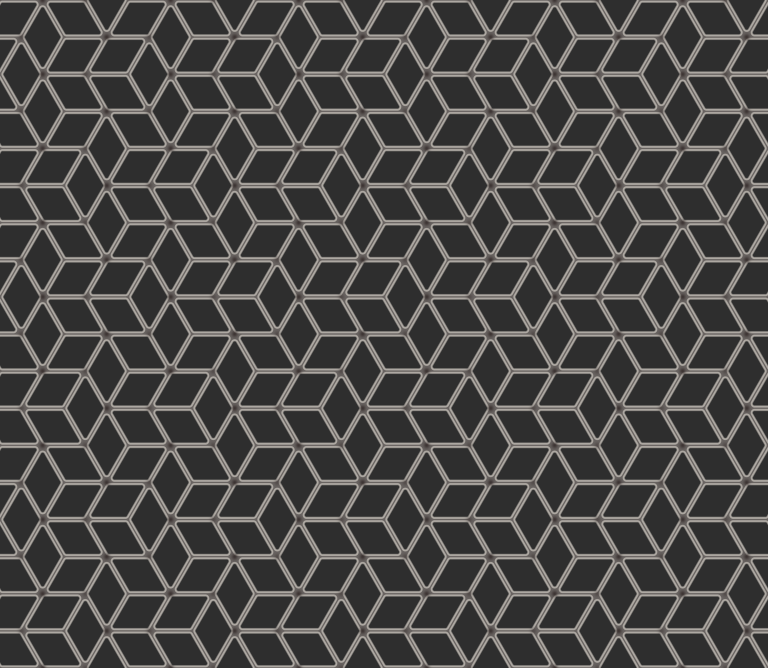
This pattern is drawn by a Shadertoy shader. Its source:

```glsl
#define REPEATS vec2(6.0, 3.0)
#define LINE_HALF 0.062
#define CORNER 0.045
#define SOFTNESS 0.022
#define KNOT_RADIUS 0.07
#define KNOT_STRENGTH 0.85
#define TILE_COLOR vec3(0.18)
#define RIM_COLOR vec3(0.68, 0.66, 0.635)
#define GROOVE_COLOR vec3(0.41, 0.39, 0.38)
#define KNOT_COLOR vec3(0.21, 0.175, 0.17)

const float ROW = 0.8660254;            // row height of a unit triangle grid
const vec2 CELL = vec2(3.0, 6.0 * ROW); // centred cell, two copies of the motif

// Rhombi of one motif: centre x, row below the top, turn in steps of 60 degrees
const vec3 RHOMBI[9] = vec3[9](
    vec3(2.5, 0.0, 2.0), vec3(1.0, 1.0, 2.0), vec3(0.5, 2.0, 2.0),
    vec3(1.75, 0.5, 0.0), vec3(1.75, 2.5, 0.0), vec3(2.75, 2.5, 0.0),
    vec3(0.25, 0.5, 1.0), vec3(1.75, 1.5, 1.0), vec3(2.75, 1.5, 1.0));

vec2 wrapRect(vec2 p) {
    return p - CELL * round(p / CELL);
}

// Offset to the nearest copy in the centred lattice
vec2 wrapCentred(vec2 p) {
    vec2 a = wrapRect(p);
    vec2 b = wrapRect(p - 0.5 * CELL);
    return dot(a, a) < dot(b, b) ? a : b;
}

// Signed distance to a rounded 60 degree rhombus, inset by the line; q >= 0
float roundedRhombus(vec2 q) {
    float scale = 1.0 - (LINE_HALF + CORNER) / (0.5 * ROW);
    vec2 tip = vec2(ROW * scale, 0.0);
    vec2 side = vec2(0.0, 0.5 * scale) - tip;
    float t = clamp(dot(q - tip, side) / dot(side, side), 0.0, 1.0);
    float outside = sign(dot(q, vec2(0.5, ROW)) - 0.5 * ROW * scale);
    return outside * length(q - tip - side * t) - CORNER;
}

void mainImage(out vec4 fragColor, in vec2 fragCoord) {
    vec2 p = fragCoord / iResolution.xy * REPEATS * CELL;
    float pixel = REPEATS.x * CELL.x / iResolution.x;
    float soft = max(SOFTNESS, 0.6 * pixel);

    // Nearest tile, and the sharp tips gathered at each joint
    float dist = 1e3;
    float knot = 0.0;
    for (int i = 0; i < 9; i++) {
        vec3 r = RHOMBI[i];
        vec2 d = wrapCentred(p - vec2(r.x, -r.y * ROW));
        float angle = radians(60.0 * r.z - 30.0);
        vec2 axis = vec2(cos(angle), sin(angle));
        vec2 q = abs(vec2(dot(d, axis), dot(d, vec2(-axis.y, axis.x))));
        dist = min(dist, roundedRhombus(q));
        vec2 toTip = (q - vec2(ROW, 0.0)) / KNOT_RADIUS;
        knot += 0.25 * exp(-dot(toTip, toTip));
    }

    // Light rims, the groove between them, dark joints
    float line = smoothstep(-soft, soft, dist);
    float groove = smoothstep(0.5 * LINE_HALF, LINE_HALF, dist);
    vec3 color = mix(RIM_COLOR, GROOVE_COLOR, groove);
    color = mix(color, KNOT_COLOR, KNOT_STRENGTH * min(knot, 1.0));
    fragColor = vec4(mix(TILE_COLOR, color, line), 1.0);
}
```
